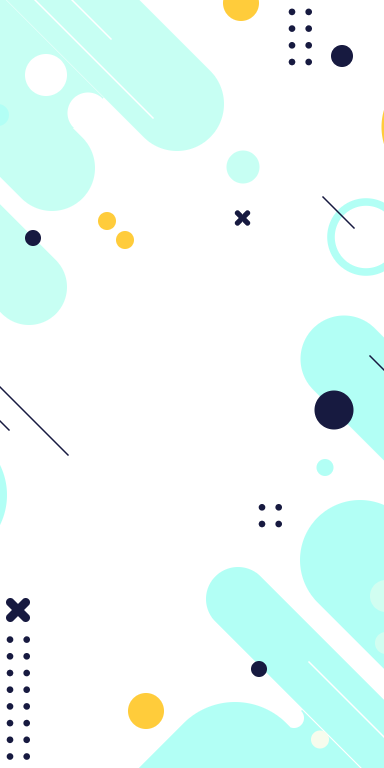
This background is drawn by a WebGL 1 fragment shader. Its source:

```glsl
precision highp float;
// Flat abstract backdrop: mint diagonal bars with rounded ends, joined by
// notched webs, around an empty white centre. Discs, dot grids, crosses and
// thin strokes are layered on top, all drawn from signed distances.

uniform vec2 u_resolution;

const vec2 CANVAS = vec2(384.0, 768.0);    // design units across the canvas
const vec3 WHITE  = vec3(1.0);
const vec3 MINT   = vec3(0.78, 1.0, 0.953);
const vec3 AQUA   = vec3(0.70, 1.0, 0.96);
const vec3 CREAM  = vec3(0.97, 0.99, 0.93);
const vec3 NAVY   = vec3(0.09, 0.10, 0.25);
const vec3 YELLOW = vec3(1.0, 0.80, 0.23);
const vec2 UP_LEFT    = vec2(-0.70711, 0.70711);
const vec2 DOWN_RIGHT = vec2(0.70711, -0.70711);
const vec2 DOWN_LEFT  = vec2(-0.70711, -0.70711);
const float DOT_PITCH  = 16.7;
const float DOT_RADIUS = 3.3;
const float STROKE     = 0.75;             // half width of thin lines
const float WEB_OVERLAP = 1.5;

float disc(vec2 p, vec2 c, float r) {
  return length(p - c) - r;
}

// Endless bar with one rounded end, running from c along dir
float bar(vec2 p, vec2 c, vec2 dir, float r) {
  vec2 q = p - c;
  return length(q - dir * max(dot(q, dir), 0.0)) - r;
}

// Filling between two parallel bars, ending in a concave round notch
float web(vec2 p, vec2 c, vec2 dir, float r) {
  vec2 q = p - c;
  float along = dot(q, dir);
  float across = abs(dot(q, vec2(-dir.y, dir.x)));
  float band = max(across - r - WEB_OVERLAP, -along);
  return max(band, r - length(q));
}

float segment(vec2 p, vec2 a, vec2 b, float r) {
  vec2 q = p - a;
  vec2 ab = b - a;
  return length(q - ab * clamp(dot(q, ab) / dot(ab, ab), 0.0, 1.0)) - r;
}

// Diagonal cross, folded into one quadrant
float crossMark(vec2 p, vec2 c, float arm, float r) {
  return segment(abs(p - c), vec2(0.0), vec2(arm), r);
}

// Grid of dots counted from its lower left dot
float dotGrid(vec2 p, vec2 corner, vec2 count) {
  vec2 q = p - corner;
  vec2 cell = clamp(floor(q / DOT_PITCH + 0.5), vec2(0.0), count - 1.0);
  return length(q - cell * DOT_PITCH) - DOT_RADIUS;
}

void paint(inout vec3 col, vec3 ink, float d) {
  float px = CANVAS.x / u_resolution.x;
  col = mix(col, ink, clamp(0.5 - d / px, 0.0, 1.0));
}

void main() {
  vec2 p = gl_FragCoord.xy / u_resolution * CANVAS;
  vec3 col = WHITE;
  float d;

  // Upper left bars
  d = bar(p, vec2(177.0, 664.0), UP_LEFT, 47.0);
  d = min(d, bar(p, vec2(52.0, 600.0), UP_LEFT, 43.0));
  d = min(d, web(p, vec2(88.0, 655.0), UP_LEFT, 20.5));
  d = min(d, bar(p, vec2(29.0, 481.0), UP_LEFT, 38.0));
  d = min(d, disc(p, vec2(243.0, 601.0), 16.5));
  paint(col, MINT, d);

  // Lower right bars, with a dome rising from the bottom edge
  d = bar(p, vec2(344.0, 409.0), DOWN_RIGHT, 43.5);
  d = min(d, bar(p, vec2(360.0, 208.0), DOWN_RIGHT, 60.0));
  d = min(d, bar(p, vec2(238.0, 169.0), DOWN_RIGHT, 32.0));
  d = min(d, web(p, vec2(294.0, 50.0), DOWN_RIGHT, 10.0));
  d = min(d, bar(p, vec2(235.0, -7.0), DOWN_RIGHT, 73.0));
  d = min(d, bar(p, vec2(235.0, -7.0), DOWN_LEFT, 73.0));

  // Aqua discs and ring
  d = min(d, disc(p, vec2(325.0, 300.5), 8.5));
  d = min(d, disc(p, vec2(-61.0, 273.0), 68.0));
  d = min(d, disc(p, vec2(-2.0, 653.0), 11.0));
  d = min(d, abs(disc(p, vec2(366.0, 531.0), 35.0)) - 3.8);
  paint(col, AQUA, d);

  // Pale accents on the bars
  d = min(disc(p, vec2(386.0, 172.0), 16.0), disc(p, vec2(386.0, 125.0), 11.0));
  paint(col, mix(AQUA, CREAM, 0.45), d);
  paint(col, CREAM, disc(p, vec2(320.0, 28.5), 9.0));
  d = disc(p, vec2(46.0, 693.0), 21.0);
  d = min(d, segment(p, vec2(35.0, 768.0), vec2(153.0, 650.0), STROKE));
  d = min(d, segment(p, vec2(72.0, 768.0), vec2(111.0, 729.0), STROKE));
  d = min(d, segment(p, vec2(309.0, 106.0), vec2(390.0, 25.0), STROKE));
  paint(col, WHITE, d);

  // Yellow discs
  d = min(disc(p, vec2(241.0, 765.0), 18.0), disc(p, vec2(146.0, 57.0), 18.0));
  d = min(d, min(disc(p, vec2(107.0, 547.0), 9.0), disc(p, vec2(125.0, 528.0), 9.0)));
  paint(col, YELLOW, min(d, disc(p, vec2(441.5, 641.0), 60.0)));

  // Navy discs, dot grids, crosses and strokes
  d = min(disc(p, vec2(342.0, 712.0), 11.0), disc(p, vec2(334.0, 358.0), 19.5));
  d = min(d, min(disc(p, vec2(33.0, 530.0), 8.0), disc(p, vec2(259.0, 99.0), 8.0)));
  d = min(d, dotGrid(p, vec2(292.0, 706.0), vec2(2.0, 4.0)));
  d = min(d, dotGrid(p, vec2(262.0, 244.0), vec2(2.0, 2.0)));
  d = min(d, dotGrid(p, vec2(10.0, 11.5), vec2(2.0, 8.0)));
  d = min(d, crossMark(p, vec2(242.5, 550.0), 5.0, 2.7));
  d = min(d, crossMark(p, vec2(18.0, 158.0), 7.7, 4.3));
  d = min(d, segment(p, vec2(323.0, 571.0), vec2(354.0, 540.0), STROKE));
  d = min(d, segment(p, vec2(0.0, 381.0), vec2(68.0, 313.0), STROKE));
  d = min(d, segment(p, vec2(-6.0, 353.0), vec2(9.0, 338.0), STROKE));
  paint(col, NAVY, min(d, segment(p, vec2(370.0, 412.0), vec2(390.0, 392.0), STROKE)));

  gl_FragColor = vec4(col, 1.0);
}
```
